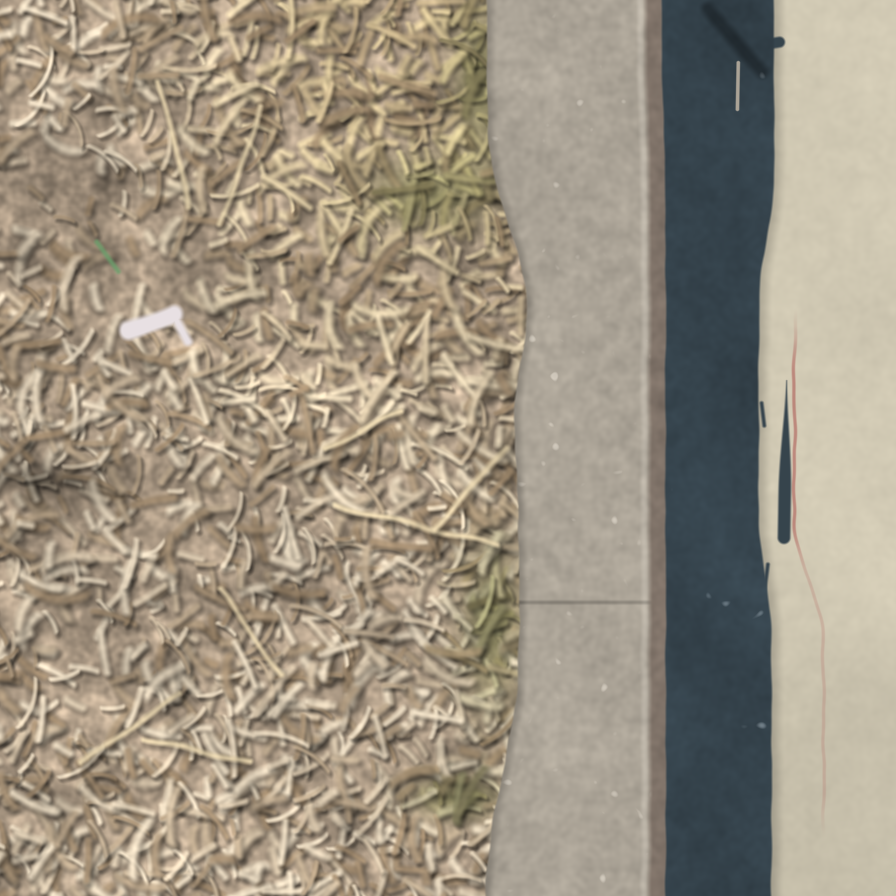
Give the GLSL for this texture, as a WebGL 2 fragment shader.

```glsl
#version 300 es
precision highp float;
uniform vec2 u_resolution;
out vec4 fragColor;

#define SOIL vec3(0.66, 0.59, 0.51)
#define STRAW_DARK vec3(0.62, 0.53, 0.42)
#define STRAW_PALE vec3(0.93, 0.87, 0.77)
#define STRAW_GOLD vec3(0.90, 0.81, 0.60)
#define GRASS vec3(0.45, 0.45, 0.29)
#define KERB vec3(0.67, 0.64, 0.59)
#define LIP vec3(0.50, 0.45, 0.41)
#define GUTTER vec3(0.21, 0.265, 0.30)
#define ROAD vec3(0.82, 0.79, 0.705)
#define SHADOW_SHIFT vec2(-0.003, 0.004)
#define STRAW_LAYERS 6

vec2 hash2(vec2 p) {
  vec3 q = fract(p.xyx * vec3(0.1031, 0.1030, 0.0973));
  q += dot(q, q.yzx + 33.33);
  return fract((q.xx + q.yz) * q.zy);
}

float corner(vec2 cell, vec2 o, vec2 f) {
  return dot(hash2(cell + o + 90.0) * 2.0 - 1.0, f - o);
}

float noise(vec2 p) {
  vec2 c = floor(p), f = fract(p), k = vec2(1, 0);
  vec2 u = f * f * (3.0 - 2.0 * f);
  return mix(mix(corner(c, k.yy, f), corner(c, k.xy, f), u.x),
             mix(corner(c, k.yx, f), corner(c, k.xx, f), u.x), u.y);
}

// One below a, falling to zero at b
float below(float a, float b, float x) { return 1.0 - smoothstep(a, b, x); }

float blob(vec2 p, float x, float y, float rx, float ry) {
  vec2 d = (p - vec2(x, y)) / vec2(rx, ry);
  return exp(-dot(d, d));
}

float segment(vec2 p, vec4 s) {
  vec2 a = p - s.xy, b = s.zw - s.xy;
  return length(a - b * clamp(dot(a, b) / dot(b, b), 0.0, 1.0));
}

float blade(vec2 p, vec2 dir, float len, float bend) {
  vec2 d = vec2(dot(p, dir), dot(p, vec2(-dir.y, dir.x)));
  return length(vec2(max(abs(d.x) - len, 0.0), d.y + bend * d.x * d.x));
}

float bareSoil(vec2 p) {
  return blob(p, 0.04, 0.8, 0.14, 0.1) + 0.8 * (blob(p, 0.2, 0.69, 0.13, 0.07)
    + blob(p, 0.1, 0.26, 0.08, 0.07) + blob(p, 0.19, 0.42, 0.13, 0.06));
}

float grassCover(vec2 p) {
  return min(1.0, blob(p, 0.475, 0.785, 0.07, 0.04) + blob(p, 0.535, 0.91, 0.03, 0.1)
    + blob(p, 0.55, 0.3, 0.035, 0.09) + blob(p, 0.51, 0.11, 0.05, 0.025));
}

void scatterStraw(inout vec3 col, vec2 p, float scale, float seed) {
  for (int k = 0; k < 9; k++) {
    vec2 cell = floor(p * scale) + vec2(k % 3 - 1, k / 3 - 1);
    vec2 r = hash2(cell + seed), s = hash2(cell + seed + 57.0), t = hash2(cell + seed + 131.0);
    vec2 centre = (cell + r) / scale, d = p - centre;
    float cover = step(t.x, 0.85 - 0.8 * bareSoil(centre));
    float angle = 3.14159 * s.x, len = mix(0.15, 0.6, t.y) / scale;
    float bend = (s.y - 0.5) * scale * 0.9, width = mix(0.002, 0.0048, s.y);
    vec2 dir = vec2(cos(angle), sin(angle));
    float gold = 0.8 * smoothstep(0.35, 0.95, centre.y) * smoothstep(0.1, 0.4, centre.x);
    vec3 tone = mix(STRAW_DARK, mix(STRAW_PALE, STRAW_GOLD, gold), smoothstep(0.0, 0.8, r.x));
    tone = mix(tone, GRASS * (0.7 + 0.8 * r.y), grassCover(centre) * 0.75);
    col *= 1.0 - 0.32 * cover * below(0.0, 2.6, blade(d + SHADOW_SHIFT, dir, len, bend) / width);
    col = mix(col, tone, 0.85 * cover * below(0.0, 2.1, blade(d, dir, len, bend) / width));
  }
}

vec3 verge(vec2 p) {
  float mottle = noise(p * 22.0) + 0.7 * noise(p * 65.0) + 0.5 * noise(p * 130.0);
  vec3 col = mix(SOIL * (1.0 + 0.25 * mottle), GRASS, 0.7 * grassCover(p));
  for (int i = 0; i < STRAW_LAYERS; i++) scatterStraw(col, p, 34.0 - 3.2 * float(i), 19.0 * float(i));
  // Long stalks
  vec4 stalks[8] = vec4[8](vec4(0.18, 0.91, 0.212, 0.77), vec4(0.29, 0.88, 0.25, 0.75),
    vec4(0.245, 0.345, 0.315, 0.245), vec4(0.37, 0.435, 0.555, 0.392), vec4(0.09, 0.15, 0.2, 0.225),
    vec4(0.16, 0.175, 0.28, 0.15), vec4(0.365, 0.5, 0.45, 0.54), vec4(0.485, 0.41, 0.565, 0.5));
  vec2 q = p + 0.009 * vec2(noise(p * 18.0), noise(p * 18.0 + 40.0));
  for (int i = 0; i < 8; i++) {
    col *= 1.0 - 0.25 * below(0.001, 0.01, segment(q + SHADOW_SHIFT, stalks[i]));
    col = mix(col, mix(STRAW_PALE, STRAW_GOLD, 0.5), 0.8 * below(0.0, 0.006, segment(q, stalks[i])));
  }
  // Uneven tone, dark hollow, white scrap, green sliver
  col *= 1.04 + 0.2 * mottle + 0.18 * noise(p * 8.0);
  col *= 1.0 - 0.4 * blob(p, 0.05, 0.46, 0.06, 0.025) - 0.1 * bareSoil(p);
  float scrap = min(segment(q, vec4(0.142, 0.632, 0.195, 0.65)) - 0.009, segment(q, vec4(0.195, 0.65, 0.21, 0.62)) - 0.004);
  col = mix(col, vec3(0.91, 0.88, 0.89), below(-0.003, 0.004, scrap));
  return mix(col, vec3(0.42, 0.62, 0.42), 0.8 * below(0.0, 0.005, segment(p, vec4(0.108, 0.73, 0.132, 0.697))));
}

void main() {
  vec2 p = gl_FragCoord.xy / u_resolution;
  float x = p.x, y = p.y, soft = max(0.0018, 1.0 / u_resolution.y);
  float wobble = 0.004 * noise(vec2(y * 28.0, 3.3)), grain = noise(p * 48.0) + 0.7 * noise(p * 120.0);
  float vergeEdge = x - 0.579 - wobble + 0.035 * smoothstep(0.67, 0.86, y) + 0.036 * below(0.01, 0.27, y)
    - 0.008 * blob(p, x, 0.66, 1.0, 0.08) + 0.006 * blob(p, x, 0.53, 1.0, 0.05);
  float left = x - 0.743 - wobble * 0.6 + 0.004 * smoothstep(0.75, 0.95, y);
  float right = x - 0.847 - wobble * 0.6 - 0.017 * smoothstep(0.66, 0.8, y) - 0.014 * below(0.28, 0.43, y);

  // Kerb with flecks, joint and worn rims
  vec3 col = KERB * (1.0 + 0.11 * grain + 0.08 * noise(p * 9.0)) + 0.14 * smoothstep(0.38, 0.6, noise(p * 75.0));
  col *= 1.0 - 0.2 * below(0.0, 0.004, abs(y - 0.328 + wobble)) - 0.18 * below(0.0, 0.012, vergeEdge);
  col += 0.07 * below(0.0, 0.006, abs(left + 0.024));
  col = mix(col, LIP * (1.0 + 0.12 * grain), smoothstep(-0.022, -0.014, left));

  // Shaded gutter with a pale slit
  vec3 gutter = GUTTER * (1.0 + 0.1 * grain + 0.2 * noise(p * 8.0)) + 0.3 * smoothstep(0.46, 0.62, noise(p * 50.0));
  gutter *= 1.0 - 0.3 * below(0.002, 0.012, segment(p, vec4(0.79, 0.99, 0.85, 0.92)));
  gutter = mix(gutter, KERB, below(0.001, 0.003, segment(p, vec4(0.824, 0.93, 0.823, 0.878))));
  col = mix(col, gutter, smoothstep(-soft, soft, left));

  // Road with seam, red hairline and dark slivers
  vec3 road = ROAD * (1.0 + 0.035 * grain + 0.05 * noise(p * 7.0)) * mix(0.95, 1.0, smoothstep(0.2, 0.32, y));
  road *= 1.0 - 0.16 * below(0.0, 0.016, right);
  float hair = below(0.0006, 0.003, abs(x - 0.887 - wobble - 0.032 * below(0.28, 0.42, y)));
  hair *= smoothstep(0.06, 0.12, y) * below(0.58, 0.66, y) * mix(0.25, 0.7, smoothstep(0.36, 0.42, y));
  road = mix(road, vec3(0.7, 0.42, 0.39), hair);
  float dark = segment(p, vec4(0.875, 0.4, 0.878, 0.575)) - 0.007 * below(0.45, 0.59, y);
  dark = min(dark, segment(p, vec4(0.85, 0.55, 0.853, 0.525)) - 0.002);
  dark = min(dark, segment(p, vec4(0.857, 0.37, 0.853, 0.338)) - 0.002);
  dark = min(dark, segment(p, vec4(0.852, 0.95, 0.87, 0.953)) - 0.006);
  road = mix(road, GUTTER, below(-soft, soft, dark));
  col = mix(col, road, smoothstep(-soft, soft, right));

  // Dry verge beside the kerb
  if (vergeEdge < soft) col = mix(verge(p), col, smoothstep(-soft, soft, vergeEdge));
  fragColor = vec4(col, 1.0);
}
```
